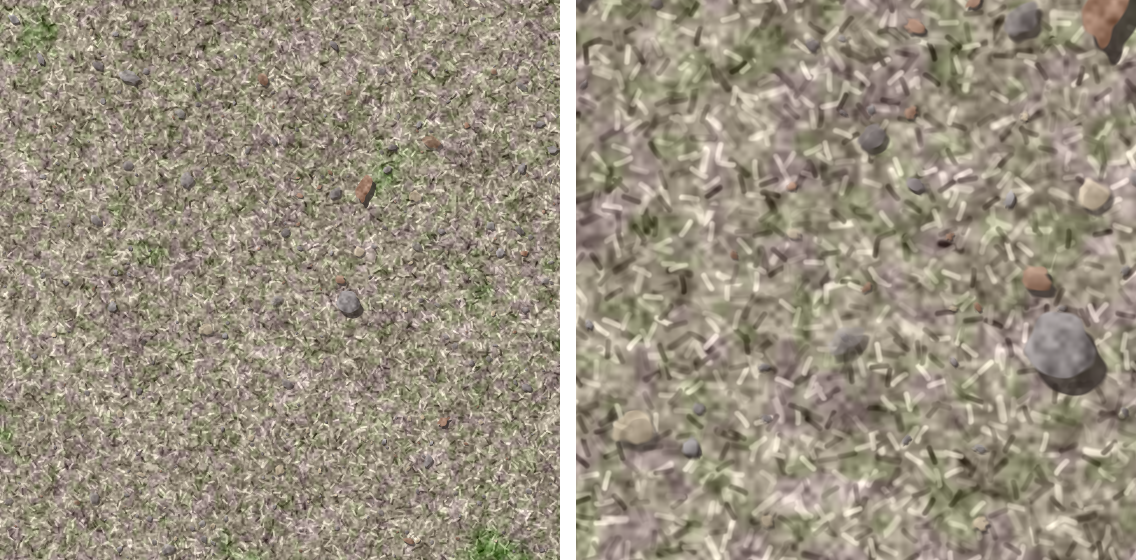
Left: the whole. Right: its middle third, enlarged.
Write a Shadertoy shader that draws this texture.

```glsl
// Dry stony pasture seen from above: straw litter, green tufts and scattered stones.

vec3 hash3(vec2 p) {
    vec3 q = fract(p.xyx * vec3(0.1031, 0.1030, 0.0973));
    q += dot(q, q.yxz + 33.33);
    return fract((q.xxy + q.yzz) * q.zyx);
}

float noise(vec2 p) {
    vec2 i = floor(p), f = fract(p);
    f = f * f * (3.0 - 2.0 * f);
    float low = mix(hash3(i).x, hash3(i + vec2(1, 0)).x, f.x);
    float high = mix(hash3(i + vec2(0, 1)).x, hash3(i + vec2(1, 1)).x, f.x);
    return mix(low, high, f.y);
}

vec2 rotate(vec2 p, float angle) {
    float c = cos(angle), s = sin(angle);
    return vec2(c * p.x + s * p.y, c * p.y - s * p.x);
}

// Lays short straw blades of random direction and tone over a brightness
float addBlades(float tone, vec2 uv, float grid, float seed) {
    vec2 p = uv * grid, cell = floor(p);
    for (int y = -1; y <= 1; y++)
    for (int x = -1; x <= 1; x++) {
        vec2 id = cell + vec2(x, y);
        vec3 h = hash3(id + seed);
        vec3 k = hash3(id + seed + 57.0);
        vec2 q = rotate(p - id - h.xy, h.z * 6.283);
        q.y += 0.35 * q.x * q.x * (k.y - 0.5);
        q.x -= clamp(q.x, -0.42, 0.42);
        float blade = 1.0 - smoothstep(0.06, 0.23, length(q));
        tone = mix(tone, mix(-0.24, 0.30, k.x), blade * 0.85);
    }
    return tone;
}

// Signed distance to a rough, flattened pebble
float pebble(vec2 p, float radius, float angle, float squash, float seed) {
    vec2 q = rotate(p, angle);
    q.y /= squash;
    return length(q) - radius * (0.65 + 0.6 * noise(q * 1.7 / radius + seed));
}

// Scatters stones with a shadow on the lower right
vec3 addStones(vec3 color, vec2 uv, float grid, float share, float seed) {
    vec2 p = uv * grid, cell = floor(p);
    float soft = 0.0016 * grid;
    for (int y = -1; y <= 1; y++)
    for (int x = -1; x <= 1; x++) {
        vec2 id = cell + vec2(x, y);
        vec3 h = hash3(id + seed);
        vec3 k = hash3(id + seed + 31.0);
        vec3 m = hash3(id + seed + 83.0);
        float cluster = noise(id / grid * 6.0 + 4.0);
        if (h.z > share * (0.3 + 1.4 * cluster)) continue;

        vec2 d = p - id - 0.2 - 0.6 * h.xy;
        float radius = mix(0.11, 0.25, k.x * k.x);
        float angle = k.y * 6.283;
        float squash = mix(0.5, 0.95, k.z);
        float opacity = mix(0.55, 1.0, m.y);
        vec2 fall = vec2(0.28, -0.42) * radius;

        float shade = pebble(d - fall, radius, angle, squash, m.z * 90.0);
        float body = pebble(d, radius, angle, squash, m.z * 90.0);
        color = mix(color, vec3(0.19, 0.16, 0.15), opacity * 0.8 * (1.0 - smoothstep(-soft, soft, shade)));

        // Mostly mauve grey, some rusty tan, a few pale cream
        vec3 rock = mix(vec3(0.52, 0.48, 0.48), vec3(0.62, 0.60, 0.60), m.z);
        rock = mix(rock, vec3(0.64, 0.50, 0.42), step(0.66, m.x));
        rock = mix(rock, vec3(0.83, 0.76, 0.65), step(0.84, m.x));
        rock += 0.13 * dot(d / radius, vec2(-0.5, 0.8));
        rock += 0.22 * (noise(uv * 130.0) - 0.5) + 0.16 * (noise(uv * 260.0) - 0.5);
        color = mix(color, rock, opacity * (1.0 - smoothstep(-soft, soft, body)));
    }
    return color;
}

void mainImage(out vec4 fragColor, in vec2 fragCoord) {
    vec2 uv = fragCoord / iResolution.y;

    // Straw litter brightness
    float tone = 0.0;
    tone = addBlades(tone, uv, 68.0, 11.0);
    tone = addBlades(tone, uv, 92.0, 140.0);
    tone += 0.26 * (noise(uv * 240.0) - 0.5);
    tone += 0.22 * (noise(uv * 115.0 + 7.0) - 0.5);
    tone += 0.13 * (noise(uv * 34.0 + 3.0) - 0.5);
    tone += 0.07 * (noise(uv * 7.0 + 9.0) - 0.5);
    vec3 color = vec3(0.598, 0.559, 0.492) + tone * vec3(1.0, 1.0, 0.97);

    // Olive and mauve grains
    float olive = smoothstep(0.5, 0.85, noise(uv * 62.0 + 21.0));
    float mauve = smoothstep(0.5, 0.85, noise(uv * 48.0 + 45.0));
    color += olive * vec3(-0.055, -0.020, -0.065);
    color += mauve * vec3(0.0, -0.025, 0.025);

    // Green tufts
    float patches = 0.55 * noise(uv * 4.5 + 2.0) + 0.3 * noise(uv * 13.0 + 5.0) + 0.15 * noise(uv * 40.0);
    float green = smoothstep(0.57, 0.82, patches) * (0.5 + 0.8 * noise(uv * 85.0 + 13.0));
    color += green * vec3(-0.21, -0.09, -0.22);

    // Stones from grit to large
    color = addStones(color, uv, 46.0, 0.13, 200.0);
    color = addStones(color, uv, 21.0, 0.20, 310.0);
    color = addStones(color, uv, 10.0, 0.09, 420.0);

    fragColor = vec4(clamp(color, 0.0, 1.0), 1.0);
}
```
